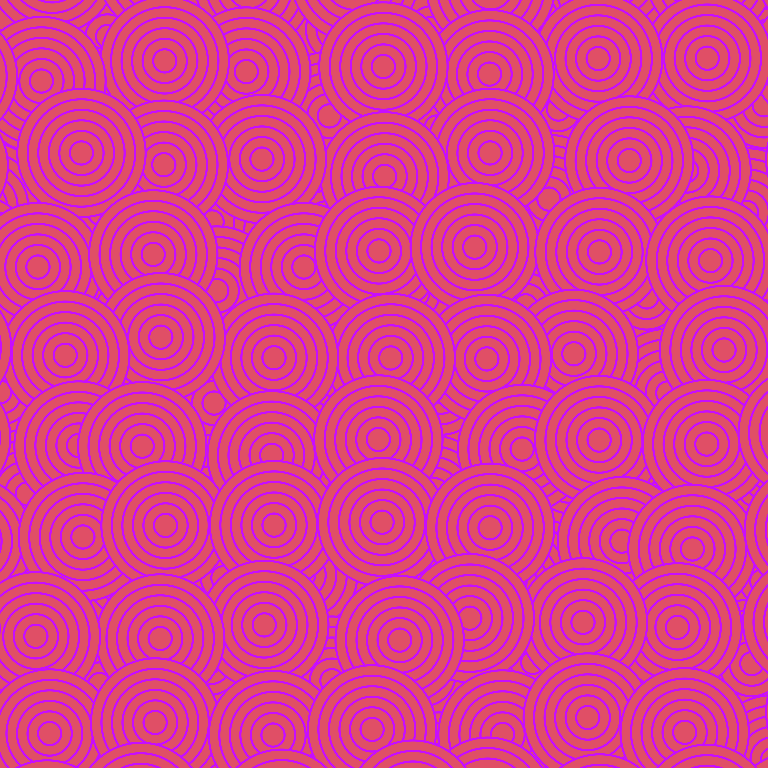
Give the GLSL for this pattern, as a WebGL 1 fragment shader.

```glsl
precision highp float;
// Overlapping discs of concentric violet rings on coral, like loose fish scales.
// Two jittered grids are painted back to front: rows run from top to bottom, so
// lower discs cover upper ones, and the back grid fills the gaps of the front.

uniform vec2 u_resolution;

const vec3 CORAL = vec3(0.88, 0.31, 0.40);
const vec3 VIOLET = vec3(0.78, 0.05, 1.0);

const vec2 CELL = vec2(0.142, 0.121);     // grid spacing
const vec2 JITTER = vec2(0.042, 0.018);   // largest shift of a disc
const float DISC_RADIUS = 0.085;
const float RING_GAP = 0.0137;            // distance between ring lines
const float LINE_WIDTH = 0.0028;
const float RINGS = 6.0;

float hash(vec2 p, float seed) {
  return fract(sin(dot(p, vec2(127.1, 311.7)) + seed * 74.7) * 4375.85);
}

// Disc centre: mostly near its column, now and then pushed well aside.
vec2 discCentre(vec2 id, float seed) {
  vec2 r = 2.0 * vec2(hash(id, seed), hash(id, seed + 1.0)) - 1.0;
  r.x *= abs(r.x);
  return (id + 0.5) * CELL + r * JITTER;
}

// Ring line coverage at distance d from the centre; the core stays plain.
float ringLines(float d, float feather) {
  float outerLine = DISC_RADIUS - 0.5 * LINE_WIDTH;
  float r = max(d, outerLine - (RINGS - 0.5) * RING_GAP);
  float offset = abs(mod(r - outerLine + 0.5 * RING_GAP, RING_GAP) - 0.5 * RING_GAP);
  return 1.0 - smoothstep(-feather, feather, offset - 0.5 * LINE_WIDTH);
}

// Paint one grid of discs over the given colour.
vec3 paintDiscs(vec3 base, vec2 p, float seed, float feather) {
  vec3 color = base;
  vec2 home = floor(p / CELL);
  for (int j = 0; j < 3; j++) {
    float row = home.y + 1.0 - float(j);
    // Each row overlaps either rightwards or leftwards.
    float sweep = hash(vec2(3.0, row), seed) < 0.6 ? 1.0 : -1.0;
    for (int i = 0; i < 3; i++) {
      vec2 id = vec2(home.x + sweep * (float(i) - 1.0), row);
      float d = distance(p, discCentre(id, seed));
      float inside = 1.0 - smoothstep(-feather, feather, d - DISC_RADIUS);
      vec3 disc = mix(CORAL, VIOLET, ringLines(d, feather));
      color = mix(color, disc, inside);
    }
  }
  return color;
}

void main() {
  float side = min(u_resolution.x, u_resolution.y);
  vec2 p = gl_FragCoord.xy / side;
  float feather = 0.2 / side;   // narrow, crisp edge

  vec3 color = paintDiscs(CORAL, p + 0.5 * CELL, 5.0, feather);
  color = paintDiscs(color, p, 2.0, feather);
  gl_FragColor = vec4(color, 1.0);
}
```
